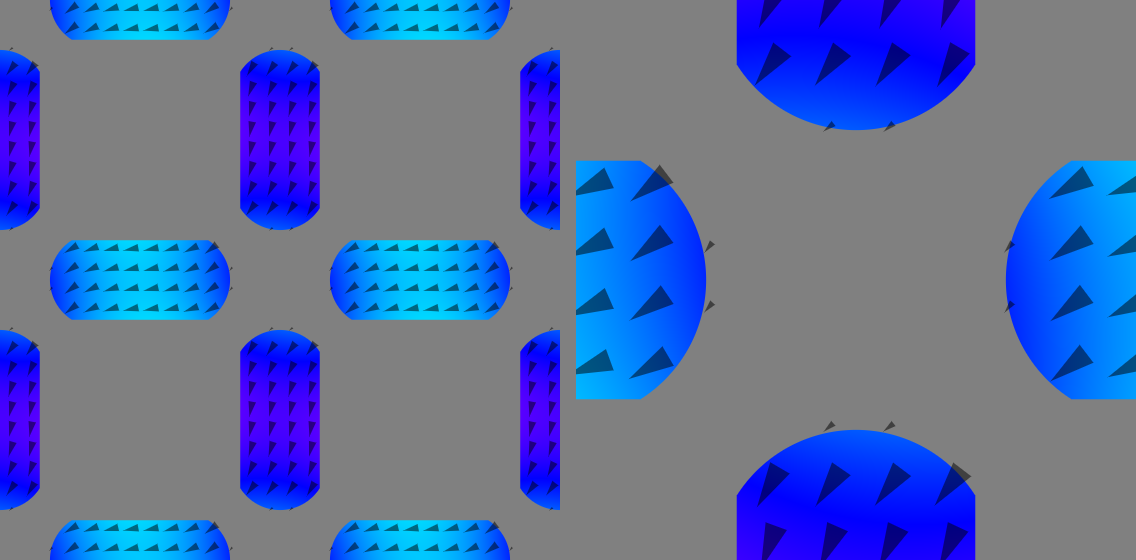
Left: the whole. Right: its middle third, enlarged.
Give the GLSL for this pattern, as a Shadertoy shader.

```glsl
const float REPEATS = 2.0;             // cells across the canvas
const float ARROWS = 14.0;             // arrows across one cell
const vec3 BACKGROUND = vec3(0.502);

// Island shape, in cell units
const float HALF_WIDTH = 0.142;
const float HALF_LENGTH = 0.3216;
const float END_RADIUS = 0.168;

// Field direction, in degrees
const float DIAGONAL = 225.0;
const float AXIS_TURN = 32.0;          // turn toward the long axis at the centre
const float SIDE_TURN = 4.0;           // extra turn along the long sides
const float END_TURN = 38.0;           // turn back at the round ends
const float SKEW = 0.18;

// Arrow shape, in cell units
const float ARROW_LENGTH = 0.054;
const float ARROW_HALF_WIDTH = 0.0135;
const float ARROW_DARKNESS = 0.5;
const float ARROW_FADE = 0.012;
const vec2 ARROW_SHIFT = vec2(0.003);

// Offset from the nearest point of a unit lattice
vec2 wrapCentered(vec2 p) {
    return fract(p + 0.5) - 0.5;
}

// Flat-sided island with its long axis along x
float islandDistance(vec2 p) {
    p = abs(p);
    float capsule = length(vec2(max(p.x - HALF_LENGTH + END_RADIUS, 0.0), p.y)) - END_RADIUS;
    return max(capsule, p.y - HALF_WIDTH);
}

// x: distance to the nearest island, y: field direction in degrees
vec2 islandField(vec2 p) {
    vec2 lying = wrapCentered(p - vec2(0.5, 0.0));
    vec2 standing = wrapCentered(p - vec2(0.0, 0.5)).yx;
    float dLying = islandDistance(lying);
    float dStanding = islandDistance(standing);
    bool isLying = dLying < dStanding;

    vec2 q = isLying ? lying : standing;
    float along = (q.x + SKEW * q.y) / HALF_LENGTH;
    float across = q.y / HALF_WIDTH;
    float turn = AXIS_TURN + SIDE_TURN * across * across - END_TURN * along * along;
    return vec2(min(dLying, dStanding), DIAGONAL + (isLying ? -turn : turn));
}

vec3 hueColor(float degrees) {
    vec3 h = fract(degrees / 360.0 + vec3(0.0, 2.0, 1.0) / 3.0);
    return clamp(abs(h * 6.0 - 3.0) - 1.0, 0.0, 1.0);
}

// Triangle centred on the origin, tip along dir
float arrowDistance(vec2 p, vec2 dir, float size) {
    float halfLength = 0.5 * ARROW_LENGTH * size;
    float along = dot(p, dir);
    float across = abs(dir.x * p.y - dir.y * p.x);
    vec2 sideNormal = normalize(vec2(ARROW_HALF_WIDTH, ARROW_LENGTH));
    return max(-along - halfLength, dot(vec2(along - halfLength, across), sideNormal));
}

float coverage(float d, float pixel) {
    return clamp(0.5 - d / pixel, 0.0, 1.0);
}

void mainImage(out vec4 fragColor, in vec2 fragCoord) {
    vec2 p = fragCoord / iResolution.y * REPEATS;
    float pixel = REPEATS / iResolution.y;

    // Islands coloured by field direction
    vec2 field = islandField(p);
    vec3 color = mix(BACKGROUND, hueColor(field.y), coverage(field.x, pixel));

    // Arrows sampled on a grid, shrinking at the island borders
    vec2 gridPoint = (floor(p * ARROWS) + 0.5) / ARROWS;
    vec2 sampled = islandField(gridPoint);
    float size = 1.0 - smoothstep(-ARROW_FADE, ARROW_FADE, sampled.x);
    float angle = radians(sampled.y);
    float d = arrowDistance(p - gridPoint - ARROW_SHIFT, vec2(cos(angle), sin(angle)), size);
    float opacity = ARROW_DARKNESS * min(size * 4.0, 1.0);
    color *= 1.0 - opacity * coverage(d, pixel);

    fragColor = vec4(color, 1.0);
}
```
